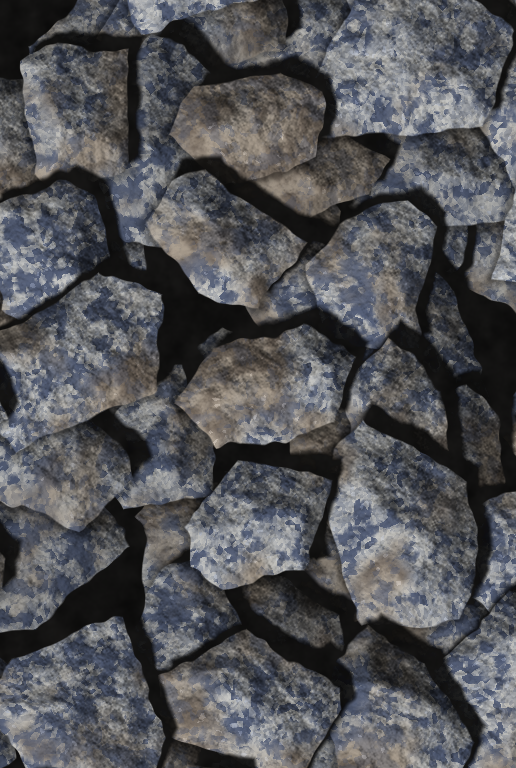
A Shadertoy shader for this texture:

```glsl
// A heap of angular blue-speckled stones in hard sunlight with deep gaps.

const int LAYERS = 3;
const int SIDES = 6;
const float CELL = 0.30;            // spacing of stones, in canvas widths
const float RADIUS = 0.150;         // mean stone radius
const float FAR = 0.35;             // beyond this a stone has no effect
const float ROUGHNESS = 0.016;      // depth of the surface bumps
const float SKIP = 0.16;            // share of missing stones in upper layers
const float AMBIENT = 0.17;
const float SUN = 0.95;
const float WRAP = 0.14;            // sunlight reaching past the terminator
const float SHADOW_LEFT = 0.16;     // light remaining in a thrown shadow
const vec2 SHADOW_SHIFT = vec2(0.025, 0.030);
const vec3 SUN_DIR = vec3(-0.40, -0.50, 0.77);

const vec3 GAP = vec3(0.066, 0.064, 0.062);
const vec3 PALE = vec3(0.70, 0.70, 0.69);
const vec3 GREY_BLUE = vec3(0.50, 0.52, 0.56);
const vec3 DEEP_BLUE = vec3(0.25, 0.29, 0.39);
const vec3 TAN = vec3(0.58, 0.53, 0.47);
const vec3 RUST = vec3(0.40, 0.35, 0.30);

float hash(vec2 p) {
    vec3 q = fract(p.xyx * 0.1031);
    q += dot(q, q.yzx + 33.33);
    return fract((q.x + q.y) * q.z);
}

float noise(vec2 p) {
    vec2 i = floor(p), f = fract(p);
    f = f * f * (3.0 - 2.0 * f);
    return mix(mix(hash(i), hash(i + vec2(1, 0)), f.x),
               mix(hash(i + vec2(0, 1)), hash(i + vec2(1, 1)), f.x), f.y);
}

float fbm(vec2 p) {
    float sum = 0.0, amp = 0.5;
    for (int k = 0; k < 4; k++) {
        sum += amp * noise(p);
        p = mat2(1.6, 1.2, -1.2, 1.6) * p + 13.7;
        amp *= 0.5;
    }
    return sum / 0.9375;
}

// Cellular noise: random shade of the nearest crystal.
float crystal(vec2 p) {
    vec2 i = floor(p), f = fract(p);
    float best = 9.0, shade = 0.0;
    for (int y = -1; y <= 1; y++)
    for (int x = -1; x <= 1; x++) {
        vec2 o = vec2(x, y), c = i + o;
        vec2 d = o + vec2(hash(c), hash(c + 71.0)) - f;
        float len = dot(d, d);
        if (len < best) { best = len; shade = hash(c + 139.0); }
    }
    return shade;
}

// Convex stone: x is the signed edge distance, yz the slope of its facets.
vec3 stone(vec2 q, vec2 id) {
    float axis = 6.283 * hash(id + 3.0);
    float size = RADIUS * mix(0.78, 1.15, hash(id + 11.0));
    vec2 tilt = 0.9 * (vec2(hash(id + 23.0), hash(id + 31.0)) - 0.5);
    float crisp = 28.0 / size;
    float weight = exp(-crisp * (0.45 * size + dot(q, tilt)));
    vec2 slope = tilt * weight;
    float edge = -1.0;
    for (int k = 0; k < SIDES; k++) {
        vec2 key = id + float(k) * vec2(17.0, 5.0);
        float a = axis + (float(k) + 0.75 * hash(key)) * 6.283 / float(SIDES);
        vec2 n = vec2(cos(a), sin(a));
        float reach = size * length(vec2(1.25 * cos(a - axis), 0.82 * sin(a - axis)));
        float e = dot(q, n) - reach * mix(0.78, 1.08, hash(key + 41.0));
        float steep = mix(0.3, 1.3, hash(key + 53.0));
        float w = exp(-crisp * clamp(-e * steep, -size, size));
        slope -= n * steep * w;
        weight += w;
        edge = max(edge, e);
    }
    return vec3(edge, slope / weight);
}

void mainImage(out vec4 fragColor, in vec2 fragCoord) {
    vec2 p = fragCoord / iResolution.x;
    float aa = 1.0 / iResolution.x;

    // Chipped outlines
    vec2 w = p + 0.026 * (vec2(noise(p * 11.0), noise(p * 11.0 + 40.0)) - 0.5);
    w += 0.009 * (vec2(noise(p * 45.0), noise(p * 45.0 + 80.0)) - 0.5);

    // Surface bumps and minerals shared by all stones
    float eps = 0.003, base = fbm(p * 32.0);
    vec2 bump = ROUGHNESS / eps * (vec2(fbm((p + vec2(eps, 0)) * 32.0),
                                        fbm((p + vec2(0, eps)) * 32.0)) - base);
    float fine = crystal(w * 150.0), coarse = crystal(w * 85.0);
    float patches = fbm(p * 34.0 + 5.0), stain = fbm(p * 8.0 + 19.0);
    vec3 mineral = mix(PALE, GREY_BLUE, smoothstep(0.2, 0.8, 0.4 * fine + 0.6 * base));
    float blue = 0.74 * patches + 0.26 * coarse;

    vec3 col = GAP * (0.6 + 0.8 * base);
    for (int layer = 0; layer < LAYERS; layer++) {
        float depth = float(layer) / float(LAYERS - 1);
        vec2 shift = float(layer) * vec2(0.137, 0.171);
        vec2 home = floor((w + shift) / CELL);
        // Far to near: stones toward the sun lie on top
        for (int y = 1; y >= -1; y--)
        for (int x = 1; x >= -1; x--) {
            vec2 cell = home + vec2(x, y);
            vec2 id = cell + 20.0 + float(layer) * 57.0;
            if (layer > 0 && hash(id + 67.0) < SKIP) continue;
            vec2 jitter = 0.5 * (vec2(hash(id), hash(id + 7.0)) - 0.5);
            vec2 q = w + shift - (cell + 0.5 + jitter) * CELL;
            if (length(q) > FAR) continue;

            // Thrown shadow and contact shade on what lies below
            vec3 s = stone(q, id);
            float shaded = 1.0 - smoothstep(-0.006, 0.007, stone(q - SHADOW_SHIFT, id).x);
            float contact = mix(0.65, 1.0, smoothstep(0.0, 0.022, s.x));
            col = max(col * mix(1.0, SHADOW_LEFT, shaded) * contact, GAP * (0.5 + base));
            float cover = 1.0 - smoothstep(-aa, aa, s.x);
            if (cover <= 0.0) continue;

            // Blue flecks and rusty weathering differ from stone to stone
            float rusty = hash(id + 83.0);
            float weather = smoothstep(0.38, 0.72, stain + 0.34 * (rusty - 0.5));
            vec3 crust = mix(TAN, RUST, smoothstep(0.35, 0.7, base));
            float fleck = smoothstep(0.47, 0.63, blue + 0.10 * (hash(id + 97.0) - 0.5));
            vec3 albedo = mix(mineral, crust, 0.85 * weather);
            albedo = mix(albedo, DEEP_BLUE, fleck * (0.85 - 0.55 * weather));

            vec3 n = normalize(vec3(-s.yz - bump, 1.0));
            float light = max(dot(n, normalize(SUN_DIR)) + WRAP, 0.0) / (1.0 + WRAP);
            float glint = step(0.975, fine) * light * light * 0.14;
            vec3 lit = albedo * (AMBIENT + SUN * light) + glint;
            col = mix(col, lit * mix(0.82, 1.0, depth), cover);
        }
    }
    fragColor = vec4(clamp(col, 0.0, 1.0), 1.0);
}
```
